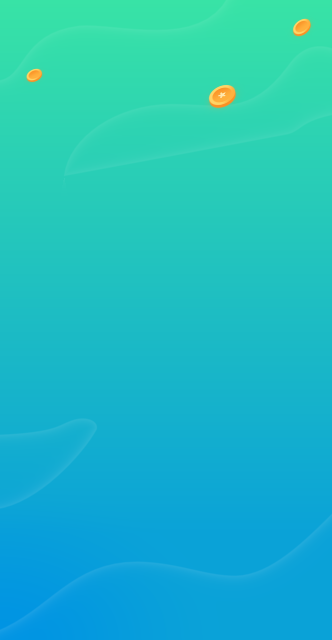
Give the GLSL for this background, as a Shadertoy shader.

```glsl
// Green to blue gradient with faint glowing wave outlines and three tilted gold coins.
#define HEIGHT 768.0        // canvas height in design units, y runs downward
#define STEPS 16            // straight pieces per curve
#define GLOW_WIDTH 6.0
#define GLOW_STRENGTH 0.11
#define TOP_COLOR vec3(0.22, 0.89, 0.65)
#define LOW_COLOR vec3(0.04, 0.635, 0.845)
#define DEEP_COLOR vec3(0.0, 0.58, 0.89)
#define RIM_COLOR vec3(1.0, 0.83, 0.40)
#define FACE_COLOR vec3(1.0, 0.69, 0.24)
#define SIDE_COLOR vec3(0.98, 0.57, 0.15)

vec2 cubicPoint(vec2 a, vec2 b, vec2 c, vec2 d, float t) {
    float s = 1.0 - t;
    return s * s * s * a + 3.0 * s * s * t * b + 3.0 * s * t * t * c + t * t * t * d;
}

// Keeps the nearest signed distance; positive on the right of the path.
void addCurve(inout float nearest, vec2 p, vec2 a, vec2 b, vec2 c, vec2 d) {
    vec2 start = a;
    for (int i = 1; i <= STEPS; i++) {
        vec2 end = cubicPoint(a, b, c, d, float(i) / float(STEPS));
        vec2 along = end - start, offset = p - start;
        float h = clamp(dot(offset, along) / dot(along, along), 0.0, 1.0);
        float dist = length(offset - along * h);
        float side = along.x * offset.y - along.y * offset.x;
        if (dist < abs(nearest)) nearest = side < 0.0 ? -dist : dist;
        start = end;
    }
}

// Soft line that fades toward the inside of a shape.
float innerGlow(float d, float pixel) {
    float edge = smoothstep(-pixel, pixel, d);
    return edge * exp(-max(d, 0.0) / GLOW_WIDTH);
}

float ellipseDistance(vec2 q, vec2 radius) {
    return (length(q / radius) - 1.0) * radius.y;
}

float cover(float d, float pixel) {
    return 1.0 - smoothstep(-0.6 * pixel, 0.6 * pixel, d);
}

void drawCoin(inout vec3 color, vec2 p, vec2 center, float size, float angle, float star, float pixel) {
    float c = cos(angle), s = sin(angle);
    mat2 turn = mat2(c, -s, s, c);
    vec2 q = turn * (p - center);
    vec2 lowerQ = turn * (p - center - vec2(0.04, 0.2) * size);
    vec2 radius = size * vec2(1.0, 0.65);
    float face = ellipseDistance(q, radius);
    float body = ellipseDistance(lowerQ, radius);

    // Warm halo, side, rim and inset face
    color = mix(color, SIDE_COLOR, 0.2 * exp(-max(body, 0.0) / (0.12 * size)));
    color = mix(color, SIDE_COLOR, cover(body, pixel));
    vec3 rim = mix(RIM_COLOR, FACE_COLOR, smoothstep(0.1, 1.0, q.x / size + q.y / size));
    color = mix(color, rim, cover(face, pixel));
    float inset = ellipseDistance(q, radius * 0.74);
    vec3 inner = mix(SIDE_COLOR, FACE_COLOR, smoothstep(-0.6, 0.3, q.y / size));
    color = mix(color, inner, cover(inset, pixel));

    // Pale five-pointed mark
    vec2 m = q / radius;
    float points = 0.23 + 0.07 * cos(5.0 * atan(m.x, -m.y));
    float mark = (length(m) - points) * radius.y;
    color = mix(color, vec3(1.0, 0.91, 0.68), star * cover(mark, pixel));
}

void mainImage(out vec4 fragColor, in vec2 fragCoord) {
    float pixel = HEIGHT / iResolution.y;
    vec2 p = vec2(fragCoord.x, iResolution.y - fragCoord.y) * pixel;

    // Background gradient, deepest at the lower left
    vec3 color = mix(TOP_COLOR, LOW_COLOR, clamp(p.y / 640.0, 0.0, 1.0));
    float corner = length((p - vec2(0.0, HEIGHT)) * vec2(0.7, 1.0));
    color = mix(color, DEEP_COLOR, 1.0 - smoothstep(0.0, 190.0, corner));

    // Top wave
    float top = 1e4;
    addCurve(top, p, vec2(-5, 97), vec2(32, 96), vec2(22, 40), vec2(95, 31));
    addCurve(top, p, vec2(95, 31), vec2(140, 27), vec2(240, 60), vec2(274, -4));

    // Upper fin
    float fin = 1e4;
    addCurve(fin, p, vec2(77, 211), vec2(82, 165), vec2(140, 125), vec2(205, 125));
    addCurve(fin, p, vec2(205, 125), vec2(265, 125), vec2(300, 140), vec2(345, 80));
    addCurve(fin, p, vec2(345, 80), vec2(363, 53), vec2(385, 52), vec2(403, 60));
    addCurve(fin, p, vec2(403, 137), vec2(360, 145), vec2(362, 157), vec2(345, 161));
    addCurve(fin, p, vec2(345, 161), vec2(260, 177), vec2(165, 195), vec2(77, 211));

    // Left leaf
    float leaf = 1e4;
    addCurve(leaf, p, vec2(-5, 522), vec2(75, 519), vec2(70, 508), vec2(92, 503));
    addCurve(leaf, p, vec2(92, 503), vec2(108, 500), vec2(118, 507), vec2(116, 515));
    addCurve(leaf, p, vec2(116, 515), vec2(100, 545), vec2(45, 605), vec2(-5, 611));

    // Bottom wave
    float bottom = 1e4;
    addCurve(bottom, p, vec2(-5, 758), vec2(60, 732), vec2(85, 674), vec2(165, 674));
    addCurve(bottom, p, vec2(165, 674), vec2(215, 675), vec2(245, 691), vec2(283, 691));
    addCurve(bottom, p, vec2(283, 691), vec2(325, 690), vec2(365, 650), vec2(403, 612));

    float glow = 0.8 * innerGlow(top, pixel) + 0.8 * innerGlow(fin, pixel)
               + innerGlow(leaf, pixel) + innerGlow(bottom, pixel);
    color = mix(color, vec3(1.0), GLOW_STRENGTH * glow);

    // Coins
    drawCoin(color, p, vec2(266.5, 114.0), 16.5, -0.44, 1.0, pixel);
    drawCoin(color, p, vec2(41.0, 89.5), 9.5, -0.44, 0.0, pixel);
    drawCoin(color, p, vec2(362.0, 31.8), 11.5, -0.65, 0.0, pixel);

    fragColor = vec4(color, 1.0);
}
```
